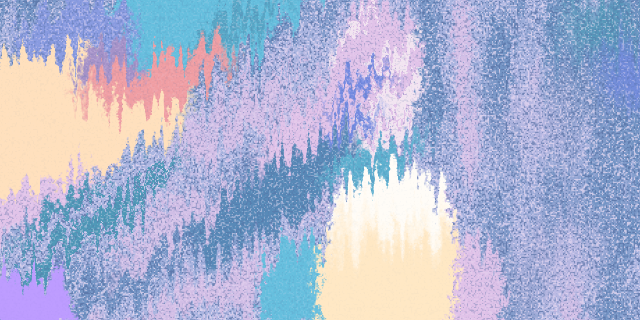
Write a WebGL 1 fragment shader that draws this background.

```glsl
precision highp float;
uniform vec2 u_resolution;

// Paint colours: rgb plus the amount of grain they carry
const vec4 DUSK = vec4(0.45, 0.58, 0.77, 0.75);
const vec4 HAZE = vec4(0.67, 0.71, 0.88, 0.75);
const vec4 LILAC = vec4(0.88, 0.76, 0.91, 0.35);
const vec4 PEACH = vec4(1.00, 0.88, 0.74, 0.04);
const vec4 CORAL = vec4(0.94, 0.62, 0.64, 0.12);
const vec4 CREAM = vec4(1.00, 0.91, 0.77, 0.03);
const vec4 WHITE = vec4(1.00, 0.99, 0.97, 0.03);
const vec4 CYAN = vec4(0.40, 0.75, 0.87, 0.15);
const vec4 TEAL = vec4(0.31, 0.60, 0.72, 0.40);
const vec4 NAVY = vec4(0.37, 0.50, 0.72, 0.60);
const vec4 BLUE = vec4(0.45, 0.54, 0.88, 0.25);
const vec4 VIOLET = vec4(0.74, 0.61, 1.00, 0.03);
const vec3 SPECK_DARK = vec3(0.34, 0.44, 0.64);
const vec3 SPECK_PALE = vec3(0.92, 0.86, 0.95);

const float SLOPE = 0.6;      // angle of the brush sweep
const float EDGE = 0.014;     // softness of paint edges
const float DRIP = 0.13;      // vertical smear length
const float GLASS = 0.045;    // ripple displacement
const float SCATTER = 0.03;   // fine displacement
const float GRAIN_SCALE = 230.0;

float hash(vec2 p) {
  vec3 q = fract(p.xyx * 0.1031);
  q += dot(q, q.yzx + 33.33);
  return fract((q.x + q.y) * q.z);
}

float noise(vec2 p) {
  vec2 i = floor(p), f = fract(p);
  f = f * f * (3.0 - 2.0 * f);
  return mix(mix(hash(i), hash(i + vec2(1, 0)), f.x),
             mix(hash(i + vec2(0, 1)), hash(i + vec2(1, 1)), f.x), f.y);
}

vec2 noise2(vec2 p) {
  return vec2(noise(p), noise(p + 57.0)) - 0.5;
}

float fbm(vec2 p) {
  float sum = 0.0, amp = 0.5;
  for (int i = 0; i < 4; i++) {
    sum += amp * noise(p);
    p = p * 2.1 + 13.0;
    amp *= 0.5;
  }
  return sum;
}

vec2 turn(vec2 p, float a) {
  float c = cos(a), s = sin(a);
  return vec2(c * p.x + s * p.y, c * p.y - s * p.x);
}

// Lays a tilted elliptical dab of paint over the layers below
vec4 dab(vec4 under, vec4 paint, vec2 p, vec2 centre, vec2 radius, float angle) {
  float d = (length(turn(p - centre, angle) / radius) - 1.0) * min(radius.x, radius.y);
  return mix(under, paint, 1.0 - smoothstep(-EDGE, EDGE, d));
}

void main() {
  vec2 uv = gl_FragCoord.xy / u_resolution.y;

  // Smear, ripple and scatter the canvas
  vec2 p = uv;
  p.y += DRIP * (noise(uv * vec2(85.0, 5.0)) - 0.5) + 0.07 * (noise(uv * vec2(28.0, 4.0)) - 0.5);
  p += GLASS * noise2(uv * vec2(105.0, 70.0));
  p += SCATTER * noise2(uv * GRAIN_SCALE + 19.0);

  // Dusty ground, streaked diagonally on the left and vertically on the right
  vec2 sweep = turn(p, SLOPE);
  float bands = fbm(sweep * vec2(2.0, 13.0));
  float falls = fbm(p * vec2(9.0, 2.5) + 4.0);
  float ground = mix(bands, falls, smoothstep(1.1, 1.5, p.x));
  vec4 c = mix(DUSK, HAZE, smoothstep(0.34, 0.54, ground));
  c = mix(c, LILAC, 0.75 * smoothstep(0.56, 0.68, ground));
  float stripes = smoothstep(0.44, 0.54, noise(sweep * vec2(3.0, 48.0)));

  // Upper left: teal sky, blue haze, peach and coral
  c = dab(c, CYAN, p, vec2(0.63, 0.98), vec2(0.42, 0.18), 0.40);
  c = dab(c, mix(CYAN, TEAL, 0.6), p, vec2(0.72, 0.91), vec2(0.21, 0.04), 0.55);
  c = dab(c, mix(HAZE, BLUE, 0.6), p, vec2(0.24, 0.90), vec2(0.19, 0.10), 0.20);
  c = dab(c, LILAC, p, vec2(0.14, 0.46), vec2(0.36, 0.09), 0.50);
  c = dab(c, PEACH, p, vec2(0.13, 0.65), vec2(0.47, 0.19), 0.10);
  c = dab(c, CORAL, p, vec2(0.49, 0.76), vec2(0.25, 0.07), 0.25);
  c = dab(c, mix(CORAL, BLUE, 0.6), p, vec2(0.34, 0.80), vec2(0.11, 0.05), 0.30);

  // Lower left: combed teal strokes, violet corner
  c = dab(c, mix(TEAL, HAZE, stripes), p, vec2(0.28, 0.34), vec2(0.34, 0.10), SLOPE);
  c = dab(c, mix(LILAC, HAZE, 0.3), p, vec2(0.56, 0.29), vec2(0.26, 0.045), SLOPE);
  c = dab(c, VIOLET, p, vec2(0.05, 0.02), vec2(0.19, 0.14), 0.0);

  // Centre: pale striped veil with blue strokes and a dark sweep
  c = dab(c, mix(WHITE, LILAC, 0.4 + 0.6 * stripes), p, vec2(1.17, 0.75), vec2(0.15, 0.24), -0.25);
  c = dab(c, LILAC, p, vec2(0.98, 0.62), vec2(0.22, 0.06), SLOPE);
  c = dab(c, BLUE, p, vec2(1.12, 0.72), vec2(0.11, 0.022), 0.50);
  c = dab(c, BLUE, p, vec2(1.09, 0.60), vec2(0.10, 0.025), 0.50);
  c = dab(c, mix(NAVY, TEAL, 0.4), p, vec2(0.86, 0.38), vec2(0.30, 0.09), SLOPE);

  // Lower centre: cyan pool, glowing cream, teal rim, pink fringe
  c = dab(c, CYAN, p, vec2(0.93, 0.08), vec2(0.12, 0.18), -0.20);
  c = dab(c, LILAC, p, vec2(1.48, 0.06), vec2(0.10, 0.18), 0.0);
  vec4 glow = mix(CREAM, WHITE, smoothstep(0.22, 0.38, p.y + 0.2 * (bands - 0.5)));
  c = dab(c, glow, p, vec2(1.21, 0.14), vec2(0.22, 0.36), -0.08);
  c = dab(c, mix(CYAN, TEAL, 0.4), p, vec2(1.17, 0.50), vec2(0.18, 0.035), 0.44);

  // Right: soft lavender clouds, teal and blue corner
  c = mix(c, mix(HAZE, LILAC, 0.4), 0.6 * smoothstep(0.28, 0.0, length(p - vec2(1.70, 0.60))));
  c = mix(c, mix(HAZE, LILAC, 0.5), 0.6 * smoothstep(0.30, 0.0, length(p - vec2(1.72, 0.15))));
  c = mix(c, TEAL, 0.8 * smoothstep(0.20, 0.02, length(p - vec2(1.87, 0.93))));
  c = mix(c, BLUE, 0.8 * smoothstep(0.16, 0.02, length(p - vec2(1.97, 0.76))));

  // Grain
  float speck = noise(uv * GRAIN_SCALE);
  vec3 color = mix(c.rgb, SPECK_DARK, c.a * smoothstep(0.55, 0.95, speck));
  color = mix(color, SPECK_PALE, c.a * smoothstep(0.45, 0.05, speck));
  gl_FragColor = vec4(color, 1.0);
}
```
